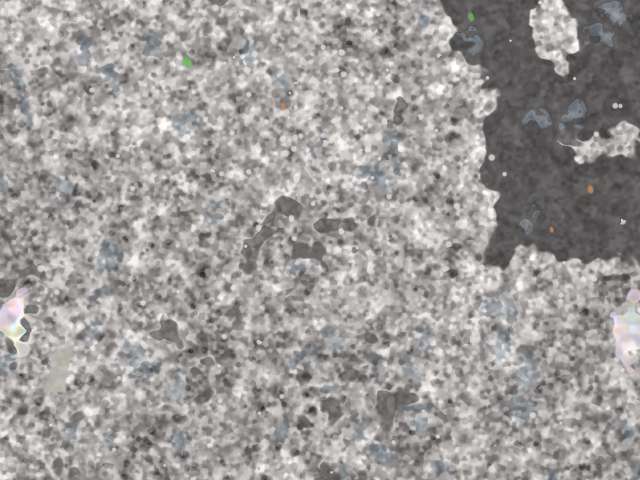
A WebGL 2 fragment shader for this texture:

```glsl
#version 300 es
precision highp float;

uniform vec2 u_resolution;
out vec4 outColor;

const vec3 CONCRETE_TINT = vec3(1.012, 0.992, 0.982);
const vec3 TAR_COLOR = vec3(0.355, 0.343, 0.345);
const vec3 STONE_COLOR = vec3(0.53, 0.565, 0.60);
const vec3 PAPER_COLOR = vec3(0.90, 0.87, 0.87);
const vec3 CHIP_COLOR = vec3(0.72, 0.71, 0.68);
const float CONCRETE_TONE = 0.692;
const float COARSE_GRAIN = 58.0;
const float FINE_GRAIN = 118.0;
const float GRAIN_CONTRAST = 0.33;
const float STONE_SCALE = 15.0;
const float STAIN_LEVEL = 0.37;
const float TAR_ROUGHNESS = 0.12;

vec2 hash2(vec2 c) {
  vec3 q = fract(c.xyx * vec3(0.1031, 0.1030, 0.0973));
  q += dot(q, q.yzx + 33.33);
  return fract((q.xx + q.yz) * q.zy);
}

// Smoothly blended random cell values, centred on zero
float grain(vec2 p) {
  vec2 base = floor(p);
  float sum = 0.0, total = 0.0;
  for (int j = -1; j <= 1; j++)
    for (int i = -1; i <= 1; i++) {
      vec2 cell = base + vec2(i, j);
      vec2 d = cell + hash2(cell) - p;
      float weight = exp(-5.0 * dot(d, d));
      sum += weight * hash2(cell + 71.7).x;
      total += weight;
    }
  return sum / total - 0.5;
}

// Nearest feature point: distance, then two random values of its cell
vec3 nearestCell(vec2 p) {
  vec2 base = floor(p);
  vec3 best = vec3(9.0, 0.0, 0.0);
  for (int j = -1; j <= 1; j++)
    for (int i = -1; i <= 1; i++) {
      vec2 cell = base + vec2(i, j);
      float d = length(cell + hash2(cell) - p);
      if (d < best.x) best = vec3(d, hash2(cell + 19.3));
    }
  return best;
}

// Soft dots in a random share of the cells
float specks(vec2 p, float share, float radius) {
  vec3 cell = nearestCell(p);
  float r = radius * (0.5 + cell.z);
  return step(cell.y, share) * (1.0 - smoothstep(0.4 * r, r, cell.x));
}

float ellipse(vec2 p, vec2 radii) {
  return (length(p / radii) - 1.0) * min(radii.x, radii.y);
}

float tarDistance(vec2 p) {
  float left = 1.005 - 0.065 * smoothstep(0.76, 1.0, p.y);
  float d = max(left - p.x, 0.445 - p.y);
  d = max(d, -ellipse(p - vec2(1.29, 0.70), vec2(0.13, 0.045)));
  vec2 q = p - vec2(1.16, 0.90);
  return max(d, -ellipse(q + vec2(0.2 * q.y, 0.0), vec2(0.03, 0.09)));
}

void main() {
  vec2 p = gl_FragCoord.xy / u_resolution.y;
  float aspect = u_resolution.x / u_resolution.y;
  float mid = grain(p * 26.0);
  float coarse = grain(p * COARSE_GRAIN * vec2(0.88, 1.0));
  float fine = grain(p * FINE_GRAIN + 7.0);
  float edge = 0.6 * grain(p * 10.0) + 0.4 * mid + 0.2 * coarse;

  // Granular concrete, dimmer towards the bottom
  float tone = CONCRETE_TONE + GRAIN_CONTRAST * (coarse + fine)
             + 0.15 * mid + 0.10 * grain(p * 6.0) - 0.05 * (1.0 - p.y);
  tone -= 0.17 * specks(p * 42.0, 0.22, 0.42);
  vec3 color = tone * CONCRETE_TINT;

  // Blue-grey stones with worn outlines
  vec3 stone = nearestCell(p * STONE_SCALE + 0.7 * vec2(mid, coarse));
  float stoneMask = step(stone.y, 0.17)
                  * (1.0 - smoothstep(0.22, 0.38, stone.x + 0.3 * fine));
  vec3 stoneColor = STONE_COLOR + 0.16 * (coarse + fine) + 0.08 * (stone.z - 0.5);
  color = mix(color, stoneColor, 0.65 * stoneMask);

  // Small stains, denser along a slanting track
  float track = (p.x - 0.66 - 0.22 * p.y) / 0.06;
  float stain = 0.8 * grain(p * 10.0 + 3.0) + 0.35 * mid + 0.2 * coarse
              + 0.22 * exp(-track * track) - STAIN_LEVEL;
  vec3 tarColor = TAR_COLOR + 0.10 * (coarse + fine) + 0.05 * mid;
  color = mix(color, tarColor, 0.85 * smoothstep(-0.03, 0.05, stain));

  // Broad tar patch with stones showing through
  float tar = 1.0 - smoothstep(-0.006, 0.006, tarDistance(p) + TAR_ROUGHNESS * edge);
  color = mix(color, mix(tarColor, stoneColor, 0.8 * stoneMask), tar);

  // Pale crumbs, clustered in one worn spot
  float worn = exp(-80.0 * dot(p - vec2(0.655, 0.70), p - vec2(0.655, 0.70)));
  color = mix(color, vec3(0.90, 0.89, 0.87), 0.8 * specks(p * 48.0 + 5.0, 0.035 + 0.3 * worn, 0.33));

  // Rare orange and green flecks
  vec2 fleckPos = p * vec2(26.0, 18.0) + 2.0 * p.yx;
  float hue = step(0.6, nearestCell(fleckPos).z);
  vec3 fleckColor = mix(vec3(0.78, 0.55, 0.36), vec3(0.42, 0.74, 0.36), hue);
  color = mix(color, fleckColor, 0.8 * specks(fleckPos, 0.01, 0.2));

  // Crumpled paper at both sides
  for (int side = 0; side < 2; side++) {
    vec2 q = p - vec2(side == 0 ? 0.032 : aspect - 0.017, 0.31);
    float d = ellipse(q, vec2(0.034, 0.060)) + 0.035 * mid + 0.02 * coarse;
    vec3 paper = PAPER_COLOR + 0.30 * coarse + 0.15 * vec3(fine, mid, -fine);
    color = mix(color, paper, 1.0 - smoothstep(-0.003, 0.003, d));
  }

  // Flat tilted chip
  vec2 q = p - vec2(0.125, 0.232);
  q.x -= 0.22 * q.y;
  vec2 box = abs(q) - vec2(0.022, 0.048);
  float chip = max(box.x, box.y) + 0.012 * mid;
  color = mix(color, CHIP_COLOR + 0.08 * fine, 1.0 - smoothstep(-0.003, 0.003, chip));

  outColor = vec4(clamp(color, 0.0, 1.0), 1.0);
}
```
